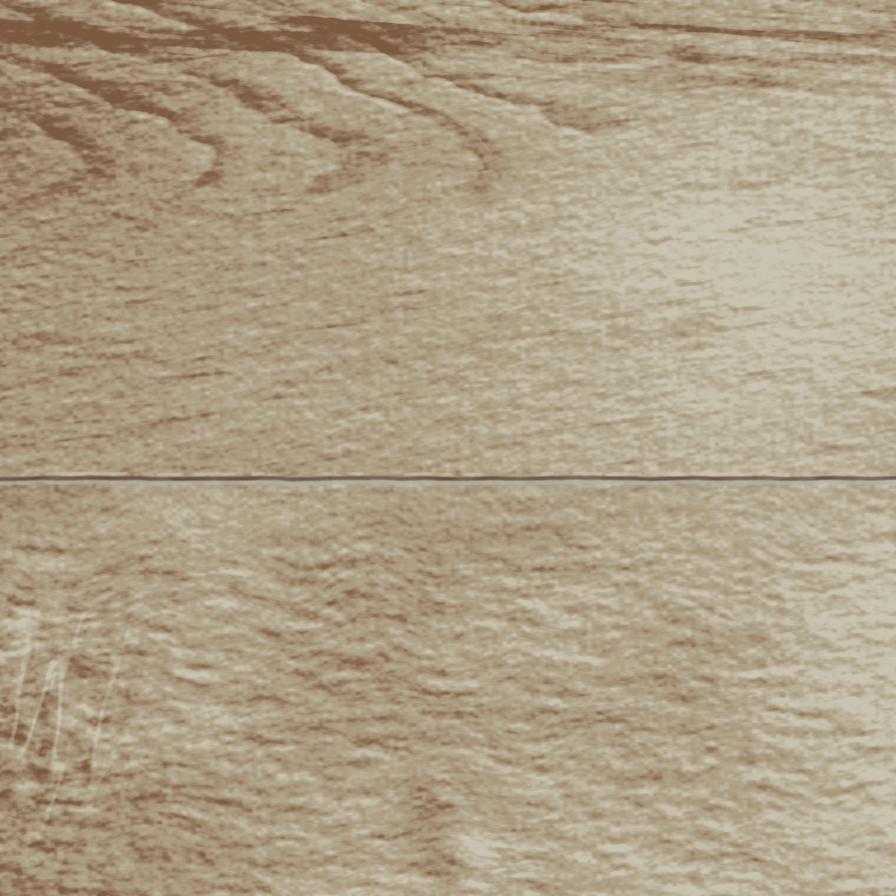
This texture is drawn by a three.js fragment shader. Its source:

```glsl
// Two pale oak planks, one above the other, parted by a thin horizontal seam.
// The upper has nested arched growth rings, the lower a rough, knotty face;
// both are toned by stretched noise, embossed to look like brushed grain.

varying vec2 vUv;

const vec3 DARK_GRAIN = vec3(0.47, 0.37, 0.26);
const vec3 MID_OAK = vec3(0.668, 0.612, 0.50);
const vec3 PALE_OAK = vec3(0.79, 0.765, 0.695);
const vec3 ROSY_TINT = vec3(0.014, -0.016, -0.008);
const vec3 SEAM_BROWN = vec3(0.38, 0.29, 0.25);
const vec3 SEAM_GLINT = vec3(0.66, 0.70, 0.67);
const float SEAM_Y = 0.466;
const float MEAN_TONE = 0.53;
const float CONTRAST = 1.3;

float hash(vec2 p) {
  return fract(sin(dot(p, vec2(127.1, 311.7))) * 43758.5453);
}

float noise(vec2 p) {
  vec2 i = floor(p);
  vec2 f = fract(p);
  vec2 u = f * f * (3.0 - 2.0 * f);
  float low = mix(hash(i), hash(i + vec2(1.0, 0.0)), u.x);
  float high = mix(hash(i + vec2(0.0, 1.0)), hash(i + vec2(1.0, 1.0)), u.x);
  return mix(low, high, u.y);
}

float fbm(vec2 p) {
  float sum = 0.0;
  float amplitude = 0.5;
  for (int i = 0; i < 4; i++) {
    sum += amplitude * noise(p);
    p = mat2(1.9, 0.25, -0.25, 1.9) * p + 17.3;
    amplitude *= 0.5;
  }
  return sum / 0.9375;
}

// Difference of shifted noise: lit on one flank, shaded on the other.
float relief(vec2 p) {
  return fbm(p) - fbm(p + vec2(0.15, 0.45));
}

// Soft round patch, 1 at its centre.
float patchAt(vec2 p, vec2 center, vec2 radius) {
  vec2 d = (p - center) / radius;
  return exp(-dot(d, d));
}

// Soft line of the given half width around d = 0.
float band(float d, float halfWidth) {
  return 1.0 - smoothstep(halfWidth * 0.3, halfWidth * 1.6, abs(d));
}

// Dark ring edge that rises sharply and fades slowly.
float ringEdge(float phase, float tail) {
  float r = fract(phase);
  return smoothstep(0.0, 0.08, r) * (1.0 - smoothstep(0.08, tail, r));
}

// Arched rings: hyperbolas that open to the left and flatten at the right.
float archRings(vec2 p) {
  float wobble = fbm(p * vec2(6.0, 14.0)) - 0.5;
  float ragged = fbm(p * vec2(38.0, 60.0)) - 0.5;
  float dy = p.y - 0.825 + 0.02 * wobble;
  float x = p.x - 0.75 * max(p.x - 0.62, 0.0);
  float field = x + 3.2 * sqrt(dy * dy + 0.0022) + 0.07 * wobble + 0.035 * ragged;
  float phase = (field - 0.08) / 0.15;
  float above = smoothstep(-0.07, 0.05, dy);
  float worn = smoothstep(0.25, 0.65, noise(p * vec2(12.0, 40.0) + 5.0));
  float reach = 1.0 - 0.7 * smoothstep(0.62, 0.8, p.x);
  float strength = mix(0.08, 0.36, above) * mix(0.45, 1.0, worn) * reach;
  float fine = ringEdge(phase * 3.0 + 0.4, 0.6) * (1.0 - worn) * above;
  float lip = band(fract(phase + 0.5) - 0.44, 0.06) * above;
  return reach * (0.13 * lip - 0.13 * fine) - strength * ringEdge(phase, 0.45);
}

float upperTone(vec2 p) {
  float tone = 0.47 + 0.18 * smoothstep(0.0, 0.9, p.x);
  tone += 0.2 * patchAt(p, vec2(0.88, 0.68), vec2(0.22, 0.17));
  tone -= 0.1 * patchAt(p, vec2(0.0, 0.83), vec2(0.25, 0.12));
  tone += 0.22 * (fbm(p * vec2(4.0, 11.0)) - 0.5);
  // Dense dark streaks along the top edge.
  float top = smoothstep(0.85, 0.98, p.y);
  float streak = fbm(vec2(p.x * 5.0, (p.y + 0.07 * p.x) * 90.0));
  tone -= top * (0.03 + 0.42 * smoothstep(0.42, 0.68, streak));
  // Sparse fine pores that climb gently to the right.
  float climb = p.y - 0.12 * p.x;
  float pore = noise(vec2(p.x * 13.0, climb * 110.0) + 31.0);
  tone -= 0.18 * smoothstep(0.76, 0.96, pore);
  tone += 0.45 * relief(vec2(p.x * 38.0, climb * 120.0));
  tone += 0.28 * relief(p * vec2(75.0, 120.0) + 9.0);
  return tone + archRings(p);
}

float lowerTone(vec2 p) {
  float tone = 0.45 + 0.14 * p.x + 0.36 * (fbm(p * vec2(5.0, 10.0) + 8.0) - 0.5);
  tone += 0.16 * patchAt(p, vec2(0.2, 0.42), vec2(0.1, 0.04));
  tone += 0.12 * patchAt(p, vec2(0.97, 0.28), vec2(0.14, 0.2));
  // Short wavy ridges, weaker just under the seam, over a fine crackle.
  float rough = 1.0 - 0.55 * smoothstep(0.34, 0.44, p.y);
  vec2 bent = p + 0.02 * vec2(noise(p * 12.0), noise(p * 12.0 + 40.0));
  tone += rough * 0.7 * relief(bent * vec2(26.0, 80.0));
  tone += 0.42 * relief(bent * vec2(60.0, 110.0) + 3.0);
  // Curly upright fibres at the left.
  float curlArea = patchAt(p, vec2(0.05, 0.2), vec2(0.13, 0.17));
  vec2 fibre = (bent - vec2(0.3 * p.y, 0.0)) * vec2(48.0, 20.0);
  tone += curlArea * (0.75 * relief(fibre) - 0.08);
  tone += curlArea * 0.22 * band(noise(fibre * 0.8) - 0.5, 0.08);
  // Knot with a pale heart.
  tone -= 0.24 * patchAt(bent, vec2(0.5, 0.06), vec2(0.04, 0.08));
  tone += 0.22 * patchAt(bent, vec2(0.54, 0.05), vec2(0.025, 0.05));
  return tone;
}

vec3 oak(float tone) {
  vec3 deep = mix(DARK_GRAIN, MID_OAK, smoothstep(-0.15, 0.5, tone));
  return mix(deep, PALE_OAK, smoothstep(0.4, 1.0, tone));
}

void main() {
  vec2 p = vUv;
  float seam = p.y - SEAM_Y - 0.0015 * (noise(vec2(p.x * 40.0, 2.0)) - 0.5);
  float tone = mix(lowerTone(p), upperTone(p), smoothstep(-0.001, 0.001, seam));
  tone += 0.22 * (noise(p * vec2(190.0, 230.0)) - 0.5);
  tone = MEAN_TONE + CONTRAST * (tone - MEAN_TONE);
  // Shaded flanks of the grain turn slightly rosy.
  float rosy = 1.0 - smoothstep(0.2, 0.55, tone);
  vec3 color = oak(tone) + ROSY_TINT * rosy;

  // Seam: chipped upper lip, dark gap, cool glint below.
  float chips = smoothstep(0.35, 0.7, noise(vec2(p.x * 90.0, 7.0)));
  float wear = noise(vec2(p.x * 50.0, 21.0));
  color = mix(color, PALE_OAK, 0.65 * chips * band(seam - 0.005, 0.0018));
  color = mix(color, SEAM_GLINT, (0.4 + 0.5 * wear) * band(seam + 0.005, 0.002));
  color = mix(color, SEAM_BROWN, (0.95 - 0.3 * wear) * band(seam, 0.0022));
  gl_FragColor = vec4(color, 1.0);
}
```
